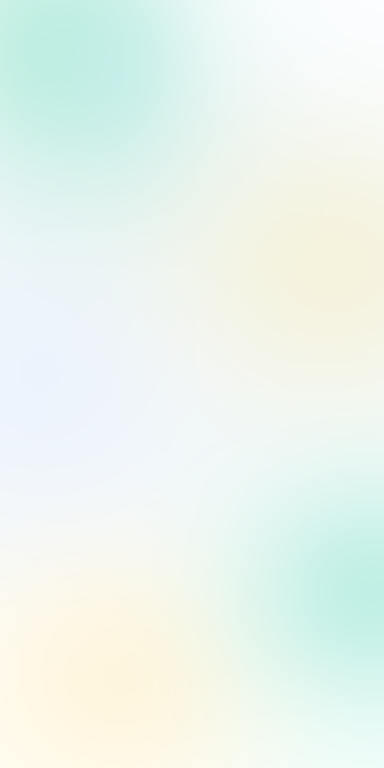
Reproduce this background procedurally as a Shadertoy shader.

```glsl
// Soft pastel backdrop: mint, cream and lavender glows blurred over near-white.

// Lays an elliptical Gaussian glow over the colour below it.
vec3 glow(vec3 below, vec3 tint, vec2 p, vec2 centre, vec2 radius, float strength) {
    vec2 d = (p - centre) / radius;
    return mix(below, tint, strength * exp(-dot(d, d)));
}

void mainImage(out vec4 fragColor, in vec2 fragCoord) {
    // Canvas space: x from 0 to 1, y from 0 to 2
    vec2 p = fragCoord / iResolution.xy * vec2(1.0, 2.0);

    // Base: warm white at the foot, cool white at the top
    vec3 warmWhite = mix(vec3(1.0, 0.992, 0.955), vec3(0.955, 0.995, 0.985), smoothstep(0.2, 1.0, p.x));
    vec3 coolWhite = vec3(0.985, 0.992, 1.0);
    vec3 color = mix(warmWhite, vec3(0.965, 0.982, 0.982), smoothstep(0.1, 0.9, p.y));
    color = mix(color, coolWhite, smoothstep(1.3, 1.9, p.y));

    // Broad, faint tints
    color = glow(color, vec3(0.925, 0.950, 0.995), p, vec2(0.10, 1.02), vec2(0.45, 0.42), 0.85);
    color = glow(color, vec3(0.895, 0.945, 0.945), p, vec2(0.36, 1.58), vec2(0.42, 0.30), 0.60);

    // Warm glows
    color = glow(color, vec3(0.960, 0.949, 0.860), p, vec2(0.87, 1.31), vec2(0.42, 0.35), 0.95);
    color = glow(color, vec3(1.000, 0.961, 0.865), p, vec2(0.31, 0.23), vec2(0.34, 0.30), 0.95);

    // Mint glows, the upper one with a bluish flank
    color = glow(color, vec3(0.735, 0.930, 0.875), p, vec2(0.15, 1.88), vec2(0.34, 0.36), 0.97);
    color = glow(color, vec3(0.760, 0.925, 0.920), p, vec2(0.30, 1.82), vec2(0.16, 0.20), 0.45);
    color = glow(color, vec3(0.750, 0.937, 0.895), p, vec2(0.97, 0.46), vec2(0.34, 0.30), 0.97);

    fragColor = vec4(color, 1.0);
}
```
